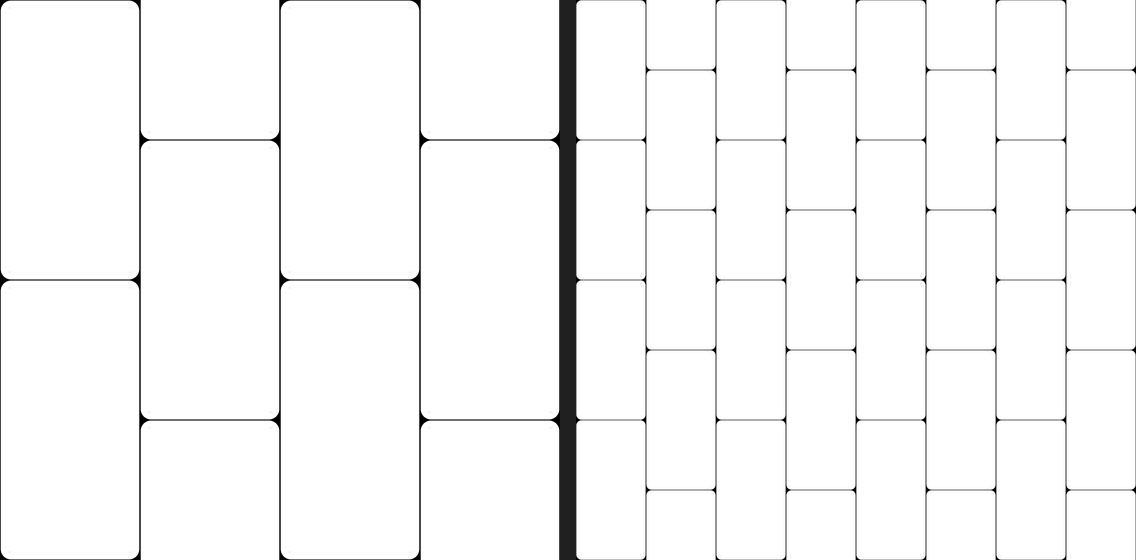
Left, the tile; right, the same tile 2 across and 2 down.
Reproduce this pattern procedurally as a Shadertoy shader.

```glsl
// White upright rounded panels in half-drop columns, thin black joints, faint corner pins.
#define COLUMNS 4.0
#define ROWS 2.0
#define HALF_JOINT vec2(0.00129, 0.00100)
#define CORNER_RADIUS 0.0185
#define PIN_INSET vec2(0.0162, 0.0137)
#define PIN_RADIUS vec2(0.0024, 0.0019)
#define PANEL_COLOR vec3(1.0)
#define JOINT_COLOR vec3(0.0)
#define PIN_COLOR vec3(0.945)

float roundedBox(vec2 p, vec2 halfSize, float radius) {
    vec2 q = abs(p) - halfSize + radius;
    return length(max(q, 0.0)) + min(max(q.x, q.y), 0.0) - radius;
}

// Approximate distance to an axis-aligned ellipse
float ellipse(vec2 p, vec2 radii) {
    return (length(p / radii) - 1.0) * min(radii.x, radii.y);
}

float coverage(float dist, float pixel) {
    return clamp(0.5 - dist / pixel, 0.0, 1.0);
}

void mainImage(out vec4 fragColor, in vec2 fragCoord) {
    vec2 uv = fragCoord / iResolution.xy;
    float pixel = 1.0 / min(iResolution.x, iResolution.y);

    // Panel grid, with every second column dropped by half a panel
    vec2 grid = uv * vec2(COLUMNS, ROWS);
    grid.y += 0.5 * mod(floor(grid.x), 2.0);
    vec2 cellSize = 1.0 / vec2(COLUMNS, ROWS);
    vec2 p = (fract(grid) - 0.5) * cellSize;

    // Panel face over the dark joint
    float panel = roundedBox(p, 0.5 * cellSize - HALF_JOINT, CORNER_RADIUS);
    vec3 color = mix(JOINT_COLOR, PANEL_COLOR, coverage(panel, pixel));

    // One pin in each corner, by mirror symmetry
    vec2 fromCorner = 0.5 * cellSize - abs(p);
    float pin = ellipse(fromCorner - PIN_INSET, PIN_RADIUS);
    color = mix(color, PIN_COLOR, coverage(pin, pixel));

    fragColor = vec4(color, 1.0);
}
```
